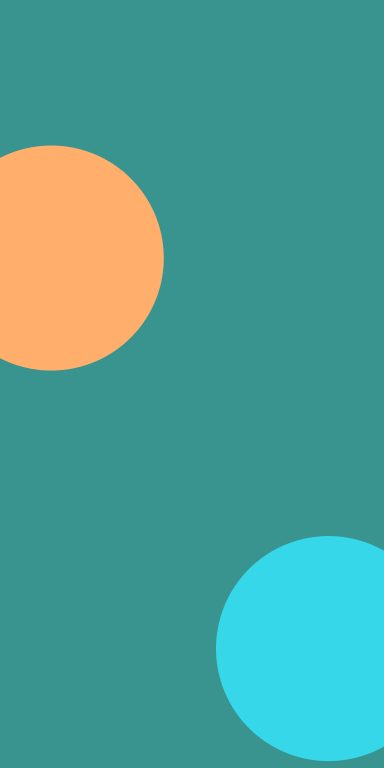
A Shadertoy shader for this background:

```glsl
// Two flat discs, orange at the left and cyan at the lower right,
// cut off by the sides of a plain teal ground.
// Each disc is a circle distance function with a one-pixel smooth edge.

const vec3 TEAL = vec3(0.222, 0.580, 0.561);
const vec3 ORANGE = vec3(1.0, 0.686, 0.420);
const vec3 CYAN = vec3(0.212, 0.843, 0.910);

const float DISC_RADIUS = 0.293;

// Signed distance to a circle, negative inside
float circleDistance(vec2 point, vec2 center, float radius) {
    return length(point - center) - radius;
}

// Lay a colour over the base wherever the distance is negative
vec3 paintShape(vec3 base, vec3 color, float dist, float pixelSize) {
    float coverage = clamp(0.5 - dist / pixelSize, 0.0, 1.0);
    return mix(base, color, coverage);
}

void mainImage(out vec4 fragColor, in vec2 fragCoord) {
    // Canvas width is one unit
    float pixelSize = 1.0 / iResolution.x;
    vec2 point = fragCoord * pixelSize;

    float orangeDisc = circleDistance(point, vec2(0.1335, 1.328), DISC_RADIUS);
    float cyanDisc = circleDistance(point, vec2(0.8555, 0.311), DISC_RADIUS);

    vec3 color = paintShape(TEAL, ORANGE, orangeDisc, pixelSize);
    color = paintShape(color, CYAN, cyanDisc, pixelSize);

    fragColor = vec4(color, 1.0);
}
```
